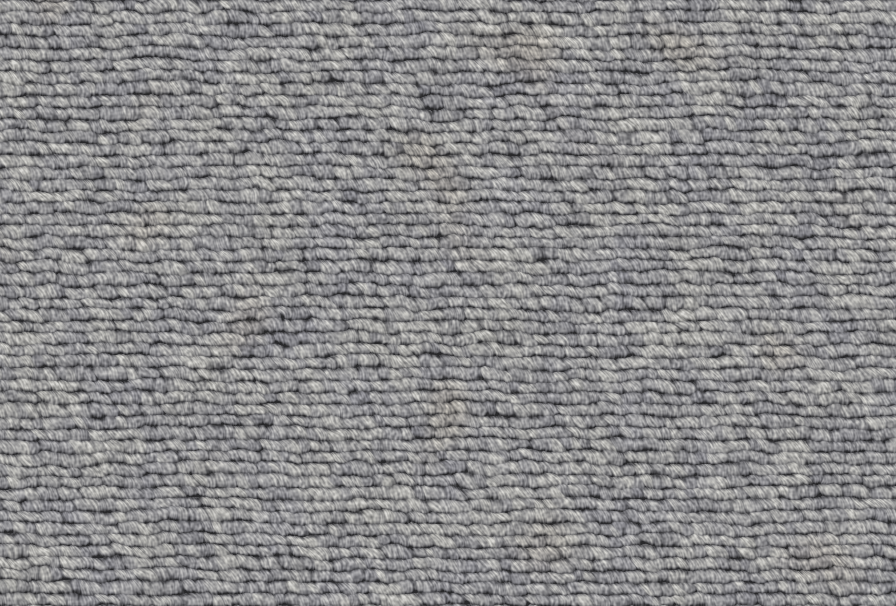
A WebGL 1 fragment shader for this texture:

```glsl
precision highp float;
// Grey wool loop-pile carpet: wavy horizontal rows of slanted, fibrous yarn loops.

uniform vec2 u_resolution;

#define ROWS 51.0          // rows up the canvas
#define LOOPS 86.0         // loops along each row
#define LOOP_RADII vec2(0.95, 0.61)
#define SLANT 0.55         // lean of each loop
#define WAVE 0.34          // wander of the rows
#define BLEND 11.0         // sharpness of loop overlaps
#define FIBRE 0.24         // strength of the strands
#define TONE_SPREAD 0.13   // lightness change between loops
#define STAIN 0.4          // strength of brown soiling
#define COOL vec3(0.985, 0.985, 1.03)
#define WARM vec3(1.008, 1.003, 0.982)
#define BROWN vec3(1.03, 0.97, 0.89)

vec2 hash2(vec2 p) {
  vec3 q = fract(p.xyx * vec3(0.1031, 0.1030, 0.0973));
  q += dot(q, q.yzx + 33.33);
  return fract((q.xx + q.yz) * q.zy);
}

// Gradient noise, roughly -0.7 to 0.7
float corner(vec2 cell, vec2 offset) {
  float angle = 6.2832 * hash2(cell).x;
  return dot(vec2(cos(angle), sin(angle)), offset);
}

float noise(vec2 p) {
  vec2 i = floor(p), f = fract(p);
  vec2 s = f * f * f * (f * (f * 6.0 - 15.0) + 10.0);
  vec2 e = vec2(1.0, 0.0);
  float low = mix(corner(i, f), corner(i + e, f - e), s.x);
  float high = mix(corner(i + e.yx, f - e.yx), corner(i + 1.0, f - 1.0), s.x);
  return mix(low, high, s.y);
}

// Overlapping loops: x height, y tone, z light from above, w strands
vec4 pile(vec2 p) {
  float row = floor(p.y);
  vec4 sum = vec4(0.0);
  for (int j = -1; j <= 1; j++) {
    float r = row + float(j);
    float shift = hash2(vec2(r + 100.0, 7.0)).x;
    float column = floor(p.x + shift);
    for (int i = -1; i <= 1; i++) {
      vec2 cell = vec2(column + float(i), r) + 100.0;
      vec2 rnd = hash2(cell);
      vec2 rnd2 = hash2(cell + 311.0);
      vec2 center = cell - 99.5 + (rnd - 0.5) * vec2(0.5, 0.24);
      vec2 d = p + vec2(shift, 0.0) - center;
      d.x += SLANT * (0.3 + 1.2 * rnd2.x) * d.y;
      vec2 q = d / (LOOP_RADII * (0.9 + 0.2 * rnd2.y));
      float height = 1.0 - dot(q, q);
      // Strands bow around the loop
      float across = d.x + 0.5 * d.y * d.y;
      float strands = noise(vec2(across * 4.2, d.y * 1.8) + rnd * 60.0);
      float tone = rnd2.x - 0.5 - 0.5 * smoothstep(0.93, 1.0, rnd.y);
      float weight = exp(BLEND * height);
      sum += weight * vec4(1.0, tone, d.y - 0.25 * d.x, strands);
    }
  }
  return vec4(log(sum.x) / BLEND, sum.yzw / sum.x);
}

void main() {
  vec2 uv = gl_FragCoord.xy / u_resolution;
  vec2 p = uv * vec2(LOOPS, ROWS);

  // Uneven rows and spacing
  vec2 bend = p;
  bend.y += WAVE * noise(p * vec2(0.33, 0.55) + 40.0);
  bend.y += WAVE * noise(p * vec2(0.08, 0.12) + 80.0);
  bend.x += WAVE * noise(p * vec2(0.5, 0.7) + 120.0);
  vec4 loops = pile(bend);

  // Broad shade changes and fine wool grain
  float patches = noise(uv * vec2(15.0, 10.0) + 20.0);
  float clumps = noise(p * vec2(0.3, 0.45) + 60.0);
  float grain = noise(p * vec2(2.6, 3.4) + 150.0);

  // Rounded loops with soft creases, lit from above
  float crease = smoothstep(0.0, 0.9, loops.x);
  float light = 0.255 + 0.37 * crease + 0.17 * loops.z;
  light += TONE_SPREAD * loops.y + FIBRE * loops.w;
  light += 0.04 * patches + 0.05 * clumps + 0.16 * grain;
  light = clamp(light, 0.16, 0.85);

  // Blue-grey shadows, warm grey crowns, scattered soiling
  float warmth = light * 1.7 - 0.4 + 0.5 * patches + 0.4 * loops.y;
  vec3 tint = mix(COOL, WARM, clamp(warmth, 0.0, 1.0));
  float soil = smoothstep(0.22, 0.6, noise(uv * vec2(9.0, 6.0) + 210.0));
  tint = mix(tint, BROWN, STAIN * soil);

  gl_FragColor = vec4(light * tint, 1.0);
}
```
